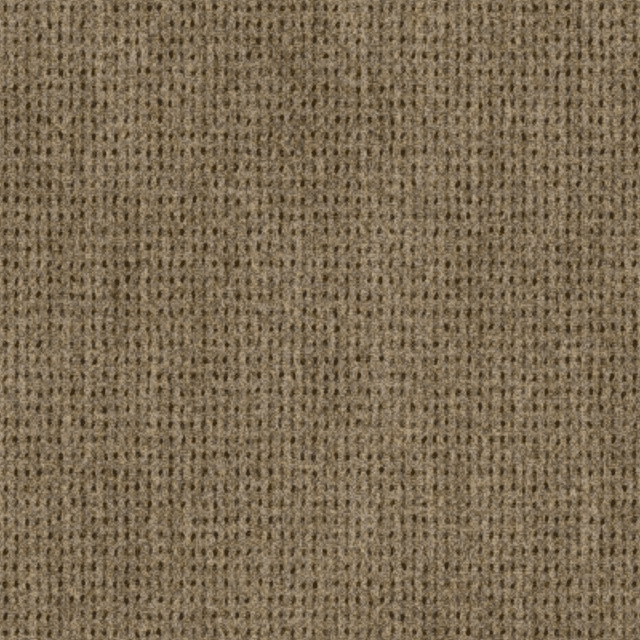
Give the GLSL for this texture, as a Shadertoy shader.

```glsl
// Brown looped-pile carpet: upright ribs parted by soft grooves, with a regular
// grid of dark pits. A warped cell grid places the pits; layered value noise
// gives the yarn grain, streaks along the ribs and broad uneven shading.

const vec2 REPEATS = vec2(58.0, 40.0);      // pits across and down
const vec3 SHADOW_COLOR = vec3(0.29, 0.23, 0.14);
const vec3 YARN_COLOR = vec3(0.64, 0.57, 0.47);
const vec3 FLECK_TINT = vec3(-0.010, 0.000, 0.022);

const float BASE_TONE = 0.70;
const vec2 PIT_RADIUS = vec2(0.25, 0.29);   // in cells
const float PIT_DEPTH = 0.56;
const float PIT_JITTER = 0.13;
const float PIT_SLANT = 0.16;
const float GROOVE_WIDTH = 0.36;            // in cells
const float GROOVE_DEPTH = 0.17;
const float RIB_BEND = 0.24;
const float STREAK_AMOUNT = 0.16;
const float BROAD_AMOUNT = 0.12;
const vec2 FINE_GRAIN = vec2(400.0, 390.0); // grains across the canvas
const vec2 LOOP_GRAIN = vec2(215.0, 180.0);
const float FINE_AMOUNT = 0.62;
const float LOOP_AMOUNT = 0.50;

float hash(vec2 p) {
    vec3 q = fract(vec3(p.xyx) * 0.1031);
    q += dot(q, q.yzx + 33.33);
    return fract((q.x + q.y) * q.z);
}

float noise(vec2 p) {
    vec2 i = floor(p);
    vec2 f = fract(p);
    f = f * f * (3.0 - 2.0 * f);
    float low = mix(hash(i), hash(i + vec2(1.0, 0.0)), f.x);
    float high = mix(hash(i + vec2(0.0, 1.0)), hash(i + vec2(1.0, 1.0)), f.x);
    return mix(low, high, f.y);
}

// Noise centred on zero
float variation(vec2 p) {
    return noise(p) - 0.5;
}

// Darkness of the pits and grooves at a point of the cell grid
float relief(vec2 grid) {
    vec2 id = floor(grid);
    vec2 local = fract(grid) - 0.5;
    float groove = 1.0 - smoothstep(0.0, GROOVE_WIDTH, abs(local.x));
    groove *= 0.6 + 0.8 * noise(vec2(id.x * 7.0, grid.y * 0.7));

    vec2 jitter = vec2(hash(id + 11.0), hash(id + 47.0)) - 0.5;
    vec2 p = local - jitter * PIT_JITTER;
    p.x -= p.y * PIT_SLANT;
    float pit = 1.0 - smoothstep(0.25, 1.25, length(p / PIT_RADIUS));
    float strength = 0.65 + 0.7 * hash(id + 83.0);
    return GROOVE_DEPTH * groove + PIT_DEPTH * pit * strength;
}

void mainImage(out vec4 fragColor, in vec2 fragCoord) {
    vec2 uv = fragCoord / iResolution.xy;

    // Gently bent ribs and rows
    vec2 grid = uv * REPEATS;
    grid += RIB_BEND * vec2(variation(grid * vec2(0.9, 1.6)),
                            variation(grid * vec2(1.1, 0.8) + 31.0));

    // Pile shape
    float tone = BASE_TONE - relief(grid);

    // Uneven dye and wear
    tone += STREAK_AMOUNT * variation(vec2(grid.x * 1.3, uv.y * 5.0) + 17.0);
    tone += BROAD_AMOUNT * variation(uv * vec2(7.0, 5.0) + 5.0);

    // Yarn grain
    tone += FINE_AMOUNT * variation(uv * FINE_GRAIN);
    tone += LOOP_AMOUNT * variation(uv * LOOP_GRAIN + 71.0);

    // Colour with faint cool flecks
    vec3 color = mix(SHADOW_COLOR, YARN_COLOR, clamp(tone, -0.2, 1.25));
    color += FLECK_TINT * 2.0 * variation(uv * LOOP_GRAIN * 0.7 + 131.0);
    fragColor = vec4(color, 1.0);
}
```
